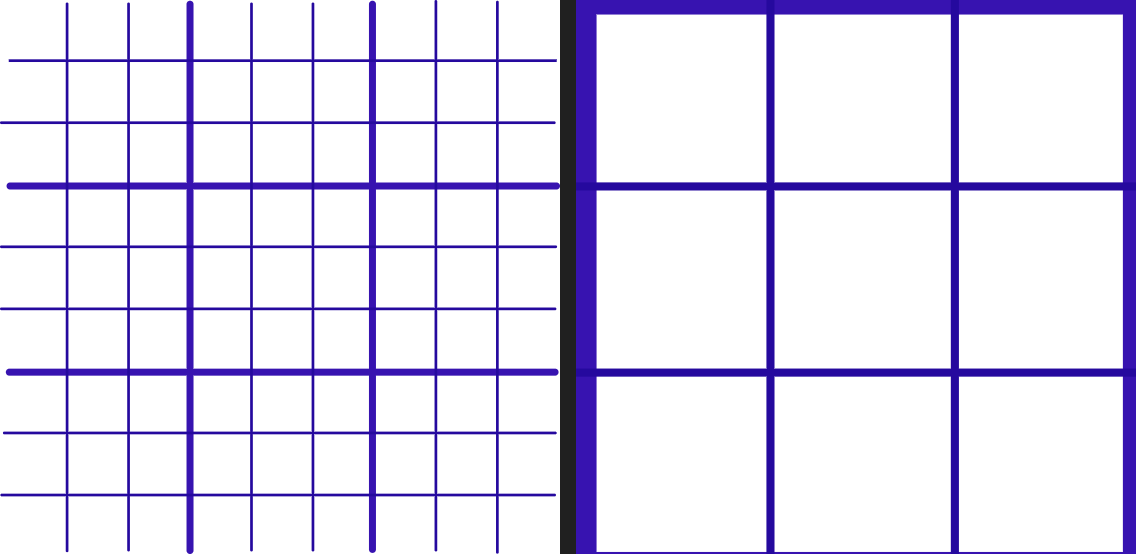
Left, the full canvas; right, a detail of the centre.
Write a Shadertoy shader that draws this pattern.

```glsl
// Hand-ruled indigo grid: eight lines each way, every third one heavy, with uneven ends.

const vec2 SHEET = vec2(768.0, 758.0);   // layout units across and down
const int LINES = 8;
const float THIN_RADIUS = 1.85;
const float HEAVY_RADIUS = 4.8;
const vec3 PAPER = vec3(1.0);
const vec3 THIN_INK = vec3(0.145, 0.035, 0.62);
const vec3 HEAVY_INK = vec3(0.215, 0.075, 0.69);

// Outer tips of each line, along its own direction
const float ROW_START[8] = float[8](12.0, 0.0, 9.0, 0.0, 0.0, 8.0, 4.0, 0.5);
const float ROW_END[8] = float[8](763.5, 762.0, 768.0, 764.0, 763.0, 766.0, 763.5, 762.5);
const float COLUMN_START[8] = float[8](3.5, 3.5, 1.0, 3.5, 3.5, 1.0, 0.0, 1.0);
const float COLUMN_END[8] = float[8](755.5, 754.5, 758.0, 754.5, 754.5, 756.5, 754.5, 757.5);

bool isHeavy(int i) {
    return i % 3 == 2;
}

// Distance to a stroke along x, with round or square ends
float strokeDistance(vec2 p, float start, float end, float centre, float radius, bool square) {
    float across = abs(p.y - centre);
    if (square) return max(across - radius, max(start - p.x, p.x - end));
    float beyond = max(max(start + radius - p.x, p.x - end + radius), 0.0);
    return length(vec2(beyond, across)) - radius;
}

float coverage(float distance, float pixel) {
    return clamp(0.5 - distance / pixel, 0.0, 1.0);
}

// Ink coverage of all heavy or all thin lines
float gridLayer(vec2 p, bool heavy, float pixel) {
    float radius = heavy ? HEAVY_RADIUS : THIN_RADIUS;
    float ink = 0.0;
    for (int i = 0; i < LINES; i++) {
        if (isHeavy(i) != heavy) continue;
        float k = float(i);
        float rowY = 83.0 + 84.9 * k + (heavy ? 1.7 : 0.0);
        float columnX = 92.0 + 84.3 * k - (i == 5 ? 2.7 : 0.0);
        float row = strokeDistance(p, ROW_START[i], ROW_END[i], rowY, radius, i == 0);
        float column = strokeDistance(p.yx, COLUMN_START[i], COLUMN_END[i], columnX, radius, false);
        ink = max(ink, coverage(min(row, column), pixel));
    }
    return ink;
}

void mainImage(out vec4 fragColor, in vec2 fragCoord) {
    vec2 uv = fragCoord / iResolution.xy;
    vec2 p = vec2(uv.x, 1.0 - uv.y) * SHEET;
    float pixel = SHEET.x / iResolution.x;

    // Thin lines lie over the heavy ones
    vec3 color = mix(PAPER, HEAVY_INK, gridLayer(p, true, pixel));
    color = mix(color, THIN_INK, gridLayer(p, false, pixel));
    fragColor = vec4(color, 1.0);
}
```
